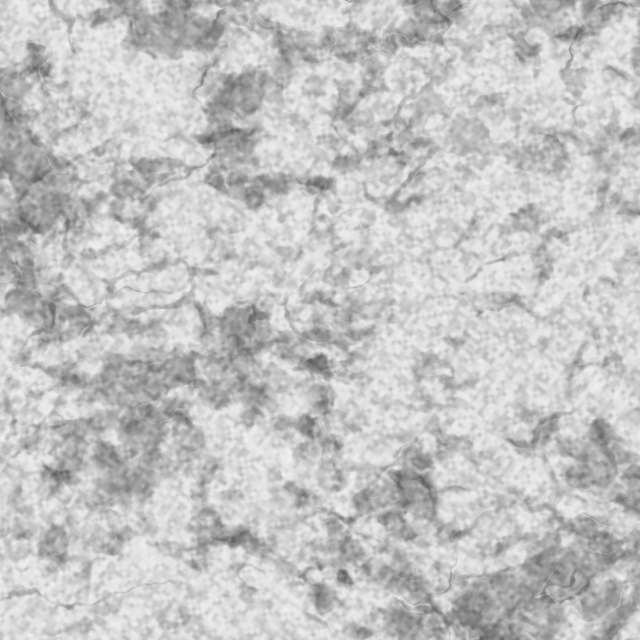
Write a Shadertoy shader that draws this texture.

```glsl
// Weathered pale marble: light stone clouded by ragged grey patches, then cut
// by dark cracks, fine pale veins and mineral specks, under a crisp fine grain.
// Everything is layered from warped value noise and the borders of jittered cells.

#define LIGHT_STONE 0.855
#define PATCH_DEPTH 0.22
#define CRACK_DEPTH 0.2
#define SPECK_DEPTH 0.17
#define PALE_VEIN_GAIN 0.13
#define MOTTLE_AMOUNT 0.3
#define GRAIN_AMOUNT 0.26
#define PATCH_SCALE 5.5
#define CELL_SCALE 9.5
#define GRAIN_SCALE 150.0
#define WARP_AMOUNT 0.09
#define RAGGED_AMOUNT 0.026

vec2 hash2(vec2 cell) {
    uvec2 q = uvec2(ivec2(cell)) * uvec2(1597334673u, 3812015801u);
    uint h = q.x ^ q.y;
    h = (h ^ (h >> 15)) * 2246822519u;
    h ^= h >> 13;
    uint k = h * 3266489917u;
    k ^= k >> 16;
    return vec2(h & 65535u, k & 65535u) / 65535.0;
}

float noise(vec2 p) {
    vec2 i = floor(p), f = fract(p);
    f = f * f * (3.0 - 2.0 * f);
    float low = mix(hash2(i).y, hash2(i + vec2(1, 0)).y, f.x);
    float high = mix(hash2(i + vec2(0, 1)).y, hash2(i + vec2(1, 1)).y, f.x);
    return mix(low, high, f.y);
}

float fbm(vec2 p) {
    const mat2 turn = mat2(1.6, 1.2, -1.2, 1.6);
    float sum = 0.0, weight = 0.533;
    for (int i = 0; i < 4; i++) {
        sum += weight * noise(p);
        p = turn * p + 17.3;
        weight *= 0.5;
    }
    return sum;
}

// Thin line along the middle level of a noise field
float vein(float field, float width) {
    return 1.0 - smoothstep(0.2 * width, width, abs(field - 0.5));
}

// Distance between the two nearest jittered points: zero on cell borders
float cellBorder(vec2 p) {
    vec2 base = floor(p);
    float nearest = 9.0, second = 9.0;
    for (int y = -1; y <= 1; y++)
    for (int x = -1; x <= 1; x++) {
        vec2 cell = base + vec2(x, y);
        float d = length(cell + hash2(cell) - p);
        second = min(second, max(nearest, d));
        nearest = min(nearest, d);
    }
    return second - nearest;
}

void mainImage(out vec4 fragColor, in vec2 fragCoord) {
    vec2 uv = fragCoord / iResolution.y;

    // Broad bends plus ragged small offsets
    vec2 bend = vec2(fbm(uv * 4.0 + 3.1), fbm(uv * 4.0 + 41.7)) - 0.5;
    vec2 ragged = vec2(fbm(uv * 36.0), fbm(uv * 36.0 + 63.0)) - 0.5;
    vec2 p = uv + WARP_AMOUNT * bend + RAGGED_AMOUNT * ragged;
    p.y *= 1.25;

    // Grey clouds with broken edges
    float broad = fbm(p * PATCH_SCALE + 8.0);
    float broken = fbm(p * 21.0 + 29.0);
    float patches = smoothstep(0.465, 0.595, 0.54 * broad + 0.46 * broken);

    // Cracks: rounded cell borders, winding veins and a few long fractures
    float zone = smoothstep(0.38, 0.6, fbm(p * 3.2 + 55.0));
    float gaps = 1.0 - smoothstep(0.03, 0.16, cellBorder(p * CELL_SCALE + 20.0));
    float winding = vein(fbm(p * 5.0 + 71.0), 0.024);
    float fracture = vein(noise(p * 2.3 + 12.4), 0.018);
    float strength = smoothstep(0.25, 0.65, fbm(uv * 16.0 + 90.0));
    float cracks = max(gaps * zone, winding * (1.0 - 0.5 * zone));
    cracks = max(cracks, fracture) * strength;

    // Dark specks gather in the cracked zones
    float specks = smoothstep(0.58, 0.7, 0.65 * noise(p * 31.0 + 33.0) + 0.35 * noise(p * 68.0));
    specks *= smoothstep(0.43, 0.58, fbm(p * 4.0 + 102.0));

    // Slender pale veins, broken into short runs
    float pale = vein(fbm(p * 3.4 + 134.0), 0.013);
    pale = max(pale, 0.7 * vein(fbm(p * 9.0 + 151.0), 0.02));
    pale *= smoothstep(0.42, 0.66, fbm(uv * 14.0 + 160.0));

    // Mottling at middle sizes and grain at two fine sizes
    float mottle = fbm(p * 42.0 + 181.0) - 0.5;
    float grain = 0.7 * noise(mat2(0.8, 0.6, -0.6, 0.8) * uv * GRAIN_SCALE)
                + 0.4 * noise(uv * GRAIN_SCALE * 0.57 + 7.0) - 0.55;

    float tone = LIGHT_STONE - PATCH_DEPTH * patches;
    tone -= CRACK_DEPTH * cracks * (0.85 - 0.15 * patches);
    tone -= SPECK_DEPTH * specks * (0.55 + 0.25 * patches) * (1.0 - 0.5 * cracks);
    tone += PALE_VEIN_GAIN * pale * (0.35 + 0.65 * patches);
    tone += MOTTLE_AMOUNT * mottle * (0.35 + 0.65 * max(patches, cracks));
    tone += GRAIN_AMOUNT * grain;

    // Highlights flatten softly towards white
    tone -= 0.5 * max(tone - 0.88, 0.0);
    fragColor = vec4(vec3(clamp(tone, 0.25, 0.96)), 1.0);
}
```
